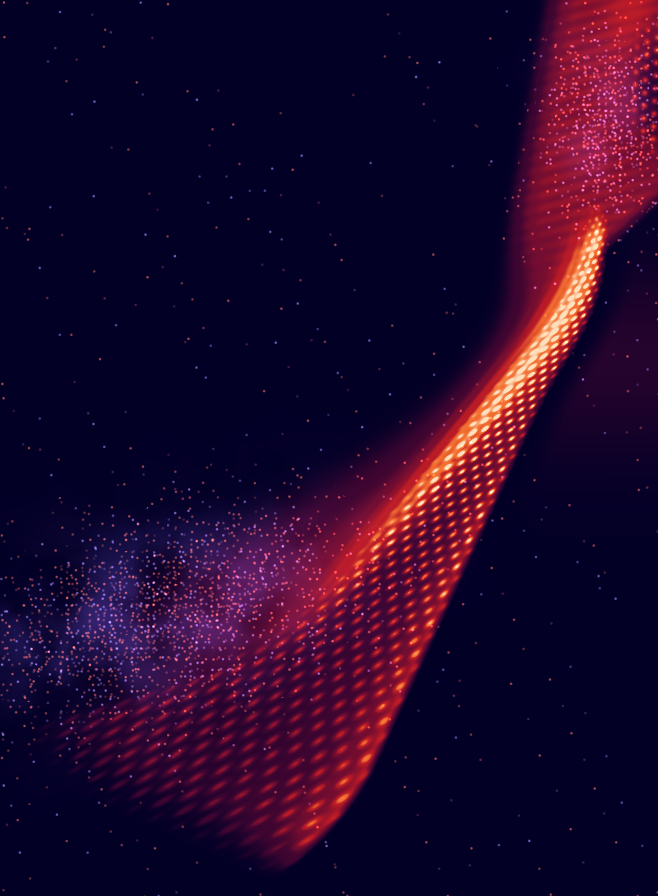
Reproduce this background procedurally as a WebGL 2 fragment shader.

```glsl
#version 300 es
precision highp float;
// A twisted ribbon of glowing dots sweeps from the upper right to the lower left,
// with a red veil beside it and clouds of fine dust. Three boundary curves x(y)
// shape a single heat value, which a colour ramp turns into navy, red and cream.
uniform vec2 u_resolution;
out vec4 outColor;

float hash(vec2 p) {
    return fract(sin(dot(p, vec2(127.1, 311.7))) * 43758.5453);
}

float noise(vec2 p) {
    vec2 i = floor(p), f = fract(p);
    f = f * f * (3.0 - 2.0 * f);
    return mix(mix(hash(i), hash(i + vec2(1, 0)), f.x),
               mix(hash(i + vec2(0, 1)), hash(i + vec2(1, 1)), f.x), f.y);
}

float fbm(vec2 p) {
    float sum = 0.0, amp = 0.5;
    for (int i = 0; i < 4; i++) {
        sum += amp * noise(p);
        p = mat2(1.6, 1.2, -1.2, 1.6) * p + 7.3;
        amp *= 0.5;
    }
    return sum;
}

float blob(vec2 p, vec2 center, vec2 radius) {
    vec2 q = (p - center) / radius;
    return exp(-dot(q, q));
}

// Soft round dots on a staggered lattice
float dots(vec2 q) {
    q.x += 0.5 * mod(floor(q.y), 2.0);
    vec2 f = fract(q) - 0.5;
    return exp(-dot(f, f) * 15.0);
}

vec3 heatRamp(float h) {
    vec3 c = mix(vec3(0.012, 0.0, 0.15), vec3(0.24, 0.02, 0.19), smoothstep(0.0, 0.2, h));
    c = mix(c, vec3(0.45, 0.05, 0.19), smoothstep(0.2, 0.4, h));
    c = mix(c, vec3(0.72, 0.10, 0.15), smoothstep(0.4, 0.6, h));
    c = mix(c, vec3(0.95, 0.43, 0.19), smoothstep(0.6, 0.82, h));
    return mix(c, vec3(1.0, 0.88, 0.74), smoothstep(0.82, 1.1, h));
}

void main() {
    // Height units, with y running down from the top
    vec2 p = vec2(gl_FragCoord.x, u_resolution.y - gl_FragCoord.y) / u_resolution.y;
    float x = p.x, y = p.y;

    // Boundary curves: veil edge, bright ridge and right rim
    float bend = max(y - 0.32, 0.0);
    float veilX = 0.61 - 0.17 * y - 4.8 * bend * bend;
    float high = max(0.39 - y, 0.0), low = max(y - 0.63, 0.0);
    float ridgeX = 0.599 - 0.82 * (y - 0.39) - 2.5 * high * high - 34.0 * low * low * low;
    float top = max(0.33 - y, 0.0), tip = max(y - 0.85, 0.0);
    float rimX = 0.592 - 0.458 * (y - 0.469) - 3.0 * top * top - 3.0 * tip * tip
               + 0.011 * exp(-pow(abs(y - 0.36) / 0.06, 2.0));

    // Approximate signed distances, positive towards the inside
    float dVeil = (x - veilX) / length(vec2(1.0, 0.17 + 9.6 * bend));
    float dRidge = (x - ridgeX) / length(vec2(1.0, 0.82 - 5.0 * high + 102.0 * low * low));
    float dRim = (rimX - x) / length(vec2(1.0, 0.458 + 6.0 * tip));

    // Red veil, opening into a column at the top
    float column = smoothstep(0.0, 0.03, 0.28 - 0.9 * (x - 0.684) - y);
    float veil = max(column, smoothstep(0.02, -0.02, dRidge));
    veil *= smoothstep(-0.015, mix(0.035, 0.1, smoothstep(0.2, 0.55, y)), dVeil);
    float upper = 1.0 - smoothstep(0.22, 0.36, y);
    float veilHeat = mix(0.17 + 0.38 * exp(-max(-dRidge, 0.0) / 0.065), 0.47, upper);
    veilHeat *= smoothstep(-0.05, 0.4, x) * (1.0 - 0.7 * smoothstep(0.62, 0.8, y));
    float weave = 0.03 * sin(430.0 * (y + 0.25 * x)) * upper;
    float heat = veil * (veilHeat + weave);
    heat += 0.15 * blob(p, vec2(0.71, 0.02), vec2(0.03, 0.06));

    // Dark pocket with its own dots, and the faint wash at right
    float pocket = blob(p, vec2(0.735, 0.1), vec2(0.03, 0.065));
    heat *= 1.0 - 0.8 * pocket;
    heat += 0.5 * dots(mat2(0.9, 0.4, -0.4, 0.9) * p / 0.0125) * smoothstep(0.1, 0.6, pocket);
    heat += 0.11 * smoothstep(0.0, 0.04, -dRim) * (1.0 - column)
          * exp(-pow(abs(y - 0.4) / 0.13, 2.0)) * smoothstep(0.53, 0.62, x);

    // Ribbon body, rim glow and dots that grow towards the bottom
    float fade = smoothstep(0.03, -0.07, y - 0.84 - 0.4 * x) * smoothstep(0.0, 0.16, x);
    float ribbon = smoothstep(-0.015, 0.01, dRidge) * smoothstep(-0.006, 0.007, dRim)
                 * smoothstep(0.22, 0.27, y) * fade;
    float rim = exp(-max(dRim, 0.0) / (0.01 + 0.035 * smoothstep(0.45, 0.95, y)));
    heat += ribbon * (0.1 + 0.25 * exp(-pow(abs(y - 0.4) / 0.16, 2.0)));
    heat += ribbon * rim * 0.5 * smoothstep(0.4, 0.6, y);
    float row = y - 0.35 * (rimX - x);
    vec2 lattice = vec2((rimX - x) / (0.0085 * exp(1.7 * (y - 0.3))),
                        -69.2 * exp(-1.7 * (row - 0.3)));
    heat += ribbon * dots(lattice) * mix(0.85, 0.38, smoothstep(0.42, 0.85, y));

    // Hot ridge with fine strands
    float ridge = exp(-pow(abs(dRidge) / 0.022, 2.0)) * smoothstep(0.22, 0.31, y)
                * (1.0 - smoothstep(0.42, 0.8, y)) * smoothstep(-0.006, 0.006, dRim);
    heat += ridge * (0.48 + 0.07 * sin(dRidge * 700.0));
    vec3 color = heatRamp(heat);

    // Violet smoke and scattered dust
    float cloud = blob(vec2(x, y + 0.25 * (x - 0.19)), vec2(0.17, 0.68), vec2(0.17, 0.085));
    float plume = blob(p, vec2(0.675, 0.14), vec2(0.055, 0.09));
    float smoke = smoothstep(0.25, 0.75, fbm(p * 17.0));
    color += vec3(0.22, 0.17, 0.36) * smoke * (cloud * 0.9 + plume * 0.45);
    for (int i = 0; i < 4; i++) {
        float size = 0.006 + 0.002 * float(i);
        vec2 q = p / size + 31.0 * float(i), cell = floor(q);
        vec2 spot = 0.25 + 0.5 * vec2(hash(cell + 3.1), hash(cell + 8.7));
        float d = length(fract(q) - spot) * size;
        float lit = step(hash(cell), 0.65 * cloud + 0.75 * plume);
        float violet = step(0.62 - 0.4 * plume, hash(cell + 5.3));
        vec3 dust = mix(vec3(0.85, 0.38, 0.22), vec3(0.62, 0.5, 0.78), violet);
        color += dust * lit * smoothstep(0.0022, 0.0004, d) * (0.2 + 0.6 * hash(cell + 1.9));
    }
    outColor = vec4(min(color, 1.0), 1.0);
}
```
